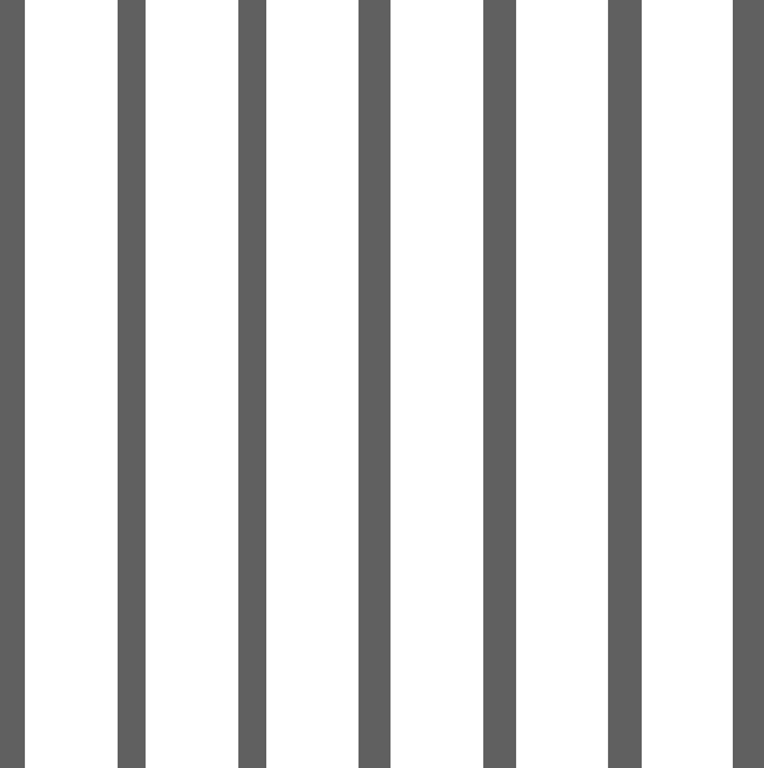
This pattern is drawn by a Shadertoy shader. Its source:

```glsl
// Vertical grey bars on white: narrow ones at the left, wider ones at the right.
const vec3 PAPER = vec3(1.0);
const vec3 BAR_GREY = vec3(0.376);
const vec3 RIM_GREY = vec3(0.33);
const float RIM_WIDTH = 0.0017;
const int NARROW_BARS = 3;
const int BAR_COUNT = 7;

// Left edge (x) and width (y) of a bar, as fractions of the canvas width.
vec2 barSpan(int index) {
    float i = float(index);
    float j = float(index - NARROW_BARS);
    vec2 narrow = vec2(-0.0040 + 0.1580 * i, 0.0365);
    vec2 wide = vec2(0.4693 + 0.1633 * j, 0.0418 + 0.0011 * j);
    return index < NARROW_BARS ? narrow : wide;
}

// Signed distance to a vertical band, negative inside.
float bandDistance(float x, vec2 span) {
    return abs(x - span.x - 0.5 * span.y) - 0.5 * span.y;
}

// Smooth coverage of the region where the distance is negative.
float coverage(float dist, float softness) {
    return 1.0 - smoothstep(-softness, softness, dist);
}

void mainImage(out vec4 fragColor, in vec2 fragCoord) {
    float x = fragCoord.x / iResolution.x;
    float softness = 0.85 / iResolution.x;

    // Nearest bar
    float dist = 1.0;
    for (int i = 0; i < BAR_COUNT; i++) {
        dist = min(dist, bandDistance(x, barSpan(i)));
    }

    // Grey fill with a slightly darker rim
    vec3 bar = mix(RIM_GREY, BAR_GREY, coverage(dist + RIM_WIDTH, softness));
    vec3 color = mix(PAPER, bar, coverage(dist, softness));

    fragColor = vec4(color, 1.0);
}
```
